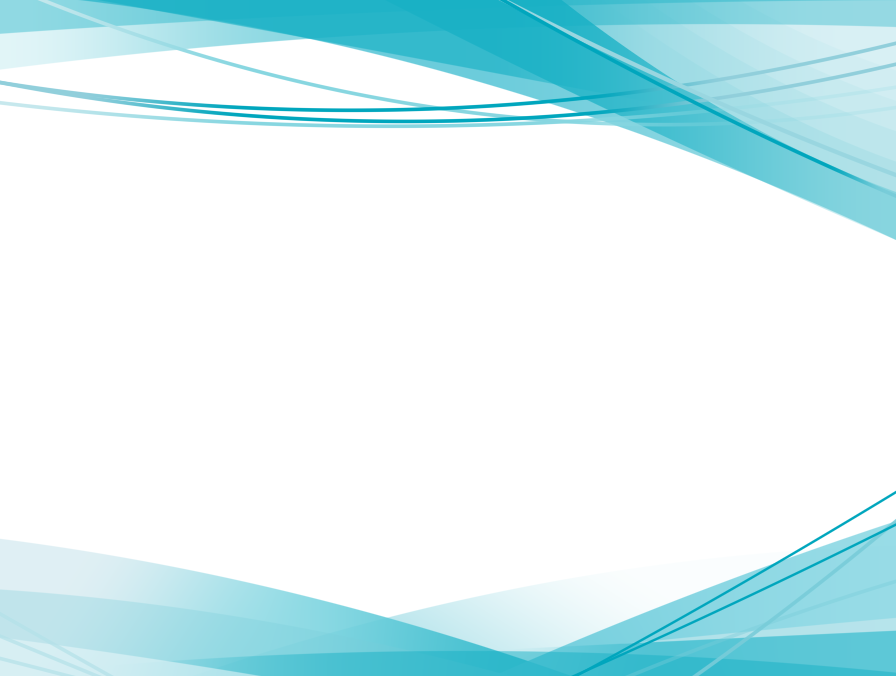
Give the GLSL for this background, as a WebGL 1 fragment shader.

```glsl
precision highp float;
uniform vec2 u_resolution;

const vec3 TEAL = vec3(0.09, 0.69, 0.77);
const vec3 AQUA = vec3(0.47, 0.80, 0.85);
const vec3 MIST = vec3(0.78, 0.91, 0.93);
const vec3 INK = vec3(0.0, 0.65, 0.74);

// Parabola through heights k at the left, middle and right of the canvas
float arc(float x, vec3 k) {
  return mix(k.x, k.z, x) + (k.y - 0.5 * (k.x + k.z)) * 4.0 * x * (1.0 - x);
}

// Coverage of the area between the canvas border and an arc
float under(vec2 p, vec3 k) {
  float aa = 0.8 / u_resolution.y;
  return smoothstep(-aa, aa, arc(p.x, k) - p.y);
}

// Coverage of a thin line along an arc
float stroke(vec2 p, vec3 k, float halfWidth) {
  float aspect = u_resolution.x / u_resolution.y;
  float slope = (arc(p.x + 0.001, k) - arc(p.x - 0.001, k)) / (0.002 * aspect);
  float dist = abs(p.y - arc(p.x, k)) / sqrt(1.0 + slope * slope);
  float aa = 0.7 / u_resolution.y;
  return 1.0 - smoothstep(halfWidth - aa, halfWidth + aa, dist);
}

// Top ribbons; p.y runs downward from the top border
vec3 topWaves(vec3 col, vec2 p) {
  float x = p.x;
  vec3 sweepColor = mix(vec3(0.42, 0.80, 0.86), vec3(0.64, 0.87, 0.90), smoothstep(0.5, 1.0, x));
  col = mix(col, sweepColor, under(p, vec3(-0.012, 0.108, 0.355)));

  float core = under(p, vec3(-0.026, 0.095, 0.221)) * (1.0 - smoothstep(0.55, 0.75, x));
  col = mix(col, TEAL, 0.65 * core);

  // Diagonal band and the pale fan on its right
  vec3 fanEdge = vec3(-0.936, -0.143, 0.284);
  float fan = under(p, fanEdge);
  float band = under(p, vec3(-0.309, 0.047, 0.355)) * (1.0 - fan);
  col = mix(col, TEAL, band * mix(0.75, 0.2, smoothstep(0.6, 1.0, x)));
  col = mix(col, MIST, 0.35 * fan);
  for (int i = 1; i < 5; i++) {
    float ray = under(p, fanEdge - vec3(0.08, 0.05, 0.045) * float(i));
    col = mix(col, vec3(0.96, 0.98, 0.99), ray * 0.2 * smoothstep(0.62, 0.95, x));
  }

  // Shallow strips along the border
  float strip = under(p, vec3(0.103, 0.045, 0.040));
  float stripAlpha = mix(0.13, 0.5, smoothstep(0.0, 0.35, x)) - 0.15 * smoothstep(0.5, 0.9, x);
  col = mix(col, TEAL, strip * stripAlpha);
  col = mix(col, TEAL, 0.4 * under(p, vec3(0.050, 0.014, 0.0)));

  // Long crossing lines
  float middle = smoothstep(0.08, 0.28, x) * (1.0 - smoothstep(0.65, 0.82, x));
  vec3 lineColor = mix(vec3(0.57, 0.81, 0.86), INK, middle);
  vec3 softLine = mix(MIST, vec3(0.53, 0.84, 0.88), smoothstep(0.0, 0.3, x));
  float faded = 1.0 - 0.8 * smoothstep(0.6, 0.85, x);
  col = mix(col, softLine, faded * stroke(p, vec3(-0.026, 0.162, 0.159), 0.0027));
  col = mix(col, softLine, faded * stroke(p, vec3(0.152, 0.186, 0.129), 0.0027));
  col = mix(col, lineColor, stroke(p, vec3(0.122, 0.179, 0.095), 0.0027));
  col = mix(col, lineColor, stroke(p, vec3(0.122, 0.160, 0.064), 0.0027));
  col = mix(col, vec3(0.60, 0.84, 0.88), stroke(p, vec3(-0.450, -0.043, 0.259), 0.0032));
  vec3 diagonalColor = mix(INK, AQUA, smoothstep(0.92, 0.99, x));
  return mix(col, diagonalColor, stroke(p, vec3(-0.490, -0.047, 0.290), 0.0027));
}

// Bottom hills; p.y runs upward from the bottom border
vec3 bottomWaves(vec3 col, vec2 p) {
  float x = p.x;
  float rightHill = under(p, vec3(-0.110, 0.108, 0.193));
  float rightAlpha = mix(0.7, 0.03, smoothstep(0.25, 0.92, x + p.y * 1.2));
  col = mix(col, vec3(0.40, 0.78, 0.84), rightHill * rightAlpha);

  // Left hill with its inner fold
  float leftHill = under(p, vec3(0.203, 0.060, -0.200));
  vec3 leftColor = mix(vec3(0.86, 0.93, 0.95), vec3(0.54, 0.85, 0.89), smoothstep(0.0, 0.3, x - p.y * 0.5));
  leftColor = mix(leftColor, TEAL, 0.75 * smoothstep(0.28, 0.6, x));
  col = mix(col, leftColor, leftHill * 0.9);
  col = mix(col, AQUA, 0.3 * under(p, vec3(0.128, 0.024, -0.200)));

  // Right slope, low swell and pale crescent
  float slopeAlpha = mix(0.75, 0.6, smoothstep(0.6, 1.0, x));
  col = mix(col, vec3(0.33, 0.77, 0.84), slopeAlpha * under(p, vec3(-0.370, -0.030, 0.229)));
  float swell = under(p, vec3(0.0, 0.037, 0.005));
  col = mix(col, TEAL, 0.5 * swell * smoothstep(0.1, 0.4, x));
  float lower = under(p, vec3(0.0, 0.035, 0.067));
  float crescent = under(p, vec3(-0.060, 0.020, 0.086)) * (1.0 - lower);
  col = mix(col, MIST, 0.65 * crescent);
  col = mix(col, TEAL, 0.45 * lower * smoothstep(0.55, 0.75, x));
  col = mix(col, vec3(0.92, 0.97, 0.98), 0.55 * under(p, vec3(0.057, -0.050, -0.200)));

  // Rising lines on the right, falling lines on the left
  col = mix(col, AQUA, 0.4 * stroke(p, vec3(-0.500, -0.120, 0.140), 0.0027));
  col = mix(col, AQUA, 0.9 * stroke(p, vec3(-0.500, -0.230, 0.229), 0.0027));
  col = mix(col, INK, stroke(p, vec3(-0.330, -0.080, 0.224), 0.0018));
  col = mix(col, INK, stroke(p, vec3(-0.410, -0.100, 0.272), 0.0018));
  for (int i = 0; i < 3; i++) {
    float n = float(i);
    vec3 k = vec3(0.092 - 0.033 * n, -0.27 + 0.06 * n, -0.60 + 0.13 * n);
    col = mix(col, vec3(0.70, 0.88, 0.91), 0.7 * stroke(p, k, 0.0027));
  }
  return col;
}

void main() {
  vec2 p = gl_FragCoord.xy / u_resolution;
  vec3 col = topWaves(vec3(1.0), vec2(p.x, 1.0 - p.y));
  gl_FragColor = vec4(bottomWaves(col, p), 1.0);
}
```
